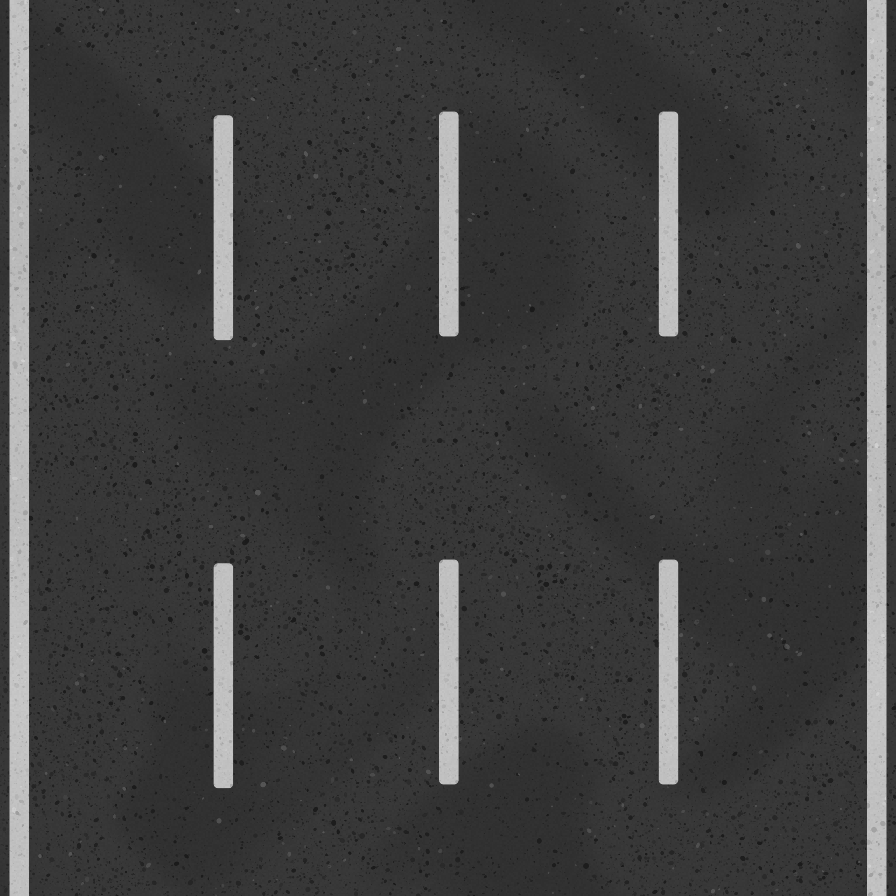
Reproduce this texture procedurally as a Shadertoy shader.

```glsl
// Dark asphalt road with two solid edge lines and three columns of two dashes.
// Paint shapes are box distance fields; pits and chips are wrapped cellular
// specks whose density follows layered sines, so the surface tiles.

const vec3 ASPHALT_LIGHT = vec3(0.217);
const vec3 ASPHALT_DARK  = vec3(0.190);
const vec3 PIT_COLOR     = vec3(0.085);
const vec3 CHIP_COLOR    = vec3(0.42);
const vec3 PAINT_LIGHT   = vec3(0.775);
const vec3 PAINT_DARK    = vec3(0.725);
const vec3 PAINT_WORN    = vec3(0.54);

const float LINE_HALF_WIDTH = 0.0109;
const float EDGE_INSET      = 0.0215;             // border to edge line centre
const vec3  DASH_X          = vec3(0.2493, 0.5009, 0.7461);
const vec3  DASH_SHIFT      = vec3(-0.0042, 0.0, 0.0);
const float DASH_PERIOD     = 0.5;
const float DASH_HALF_LEN   = 0.1255;
const float CORNER_RADIUS   = 0.0050;
const float COARSE_CELLS    = 150.0;
const float FINE_CELLS      = 290.0;
const float TAU             = 6.2831853;

vec3 hash3(vec2 cell, float seed) {
    vec3 q = fract(cell.xyx * vec3(0.1031, 0.1030, 0.0973) + seed * 0.137);
    q += dot(q, q.yxz + 33.33);
    return fract((q.xxy + q.yzz) * q.zyx);
}

// Coverage of randomly placed, turned and flattened grains, one per cell.
float specks(vec2 p, float cells, float density, float seed) {
    vec2 grid = p * cells;
    float blur = 0.5 * cells / iResolution.y;
    float cover = 0.0;
    for (int j = -1; j <= 1; j++)
    for (int i = -1; i <= 1; i++) {
        vec2 cell = floor(grid) + vec2(i, j);
        vec2 id = mod(cell, cells);
        vec3 spot = hash3(id, seed);
        vec3 kind = hash3(id, seed + 7.0);
        float turn = TAU * kind.y;
        vec2 d = grid - cell - spot.xy;
        d = mat2(cos(turn), sin(turn), -sin(turn), cos(turn)) * d;
        d.x *= 1.0 + 0.8 * spot.y;
        float radius = mix(0.15, 0.5, spot.z * spot.z);
        float strength = step(kind.x, density) * mix(0.3, 1.0, kind.z);
        float grain = 1.0 - smoothstep(radius - blur, radius + blur, length(d));
        cover = max(cover, strength * grain);
    }
    return cover;
}

// Broad tiling patches from warped sines, 0 to 1.
float patches(vec2 p) {
    vec2 a = TAU * p;
    a += 0.6 * sin(2.0 * a.yx + vec2(1.3, 4.1));
    float s = sin(a.x + 2.0 * a.y + 0.7) + sin(2.0 * a.x - a.y + 2.6)
            + 0.6 * sin(3.0 * a.x + 2.0 * a.y + 5.0)
            + 0.4 * sin(4.0 * a.y - 3.0 * a.x + 1.1);
    return smoothstep(-2.2, 2.2, s);
}

float roundedBox(vec2 p, vec2 halfSize, float radius) {
    vec2 q = abs(p) - halfSize + radius;
    return length(max(q, 0.0)) + min(max(q.x, q.y), 0.0) - radius;
}

vec3 asphalt(vec2 uv) {
    float rough = patches(uv);
    float grain = hash3(floor(uv * 512.0), 3.0).x - 0.5;
    vec3 color = mix(ASPHALT_DARK, ASPHALT_LIGHT, smoothstep(0.0, 0.6, rough));
    color += 0.016 * grain;
    float pits = max(specks(uv, COARSE_CELLS, mix(0.08, 0.40, rough), 1.0),
                     0.7 * specks(uv, FINE_CELLS, mix(0.15, 0.40, rough), 2.0));
    color = mix(color, PIT_COLOR, 0.85 * pits);
    float chips = specks(uv + 0.37, COARSE_CELLS, 0.018, 4.0);
    return mix(color, CHIP_COLOR, 0.6 * chips);
}

vec3 paint(vec2 p) {
    float wear = 0.5 + 0.3 * sin(TAU * p.y + 3.6) + 0.2 * sin(3.0 * TAU * p.y);
    vec3 color = mix(PAINT_LIGHT, PAINT_DARK, wear);
    color += 0.025 * (hash3(floor(p * 512.0), 5.0).x - 0.5);
    float pits = max(specks(p, COARSE_CELLS, mix(0.10, 0.40, wear), 6.0),
                     0.6 * specks(p, FINE_CELLS, 0.25, 8.0));
    color = mix(color, PAINT_WORN, 0.65 * pits);
    return mix(color, vec3(0.88), 0.6 * specks(p, COARSE_CELLS, 0.05, 9.0));
}

void mainImage(out vec4 fragColor, in vec2 fragCoord) {
    vec2 uv = fragCoord / iResolution.xy;
    float pixel = 1.0 / iResolution.y;

    // Solid lines along both borders
    float dist = abs(min(uv.x, 1.0 - uv.x) - EDGE_INSET) - LINE_HALF_WIDTH;
    vec2 paintPos = uv;

    // Lane dashes share the same wear in their local coordinates
    for (int i = 0; i < 3; i++) {
        float y = mod(uv.y - DASH_SHIFT[i], DASH_PERIOD) - 0.5 * DASH_PERIOD;
        vec2 local = vec2(uv.x - DASH_X[i], y);
        float dash = roundedBox(local, vec2(LINE_HALF_WIDTH, DASH_HALF_LEN), CORNER_RADIUS);
        if (dash < dist) { dist = dash; paintPos = local; }
    }

    float mask = 1.0 - smoothstep(-0.5 * pixel, 0.5 * pixel, dist);
    fragColor = vec4(mix(asphalt(uv), paint(paintPos), mask), 1.0);
}
```
